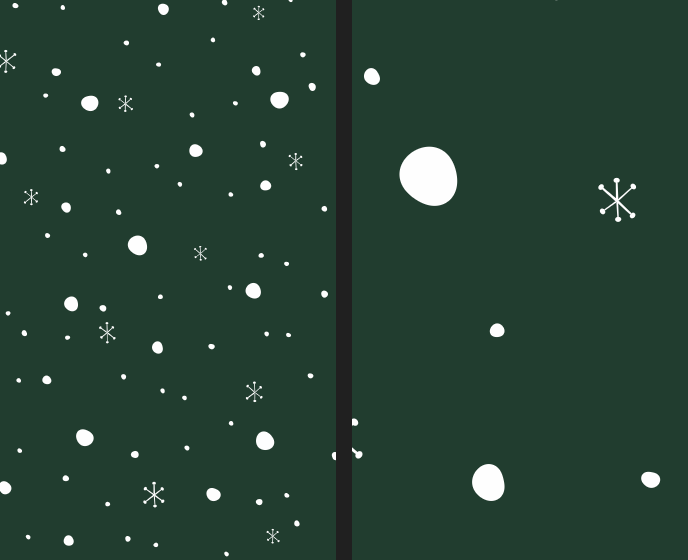
Left, the full canvas; right, a detail of the centre.
Write a Shadertoy shader that draws this pattern.

```glsl
// Sparse snowfall on deep green: wobbly hand-cut dots and six-armed flakes.
// Staggered rows of cells hold one jittered item each; every eighth cell is
// a flake, and dot sizes follow a skewed, evenly spread sequence.

const vec3 NIGHT_GREEN = vec3(0.130, 0.238, 0.184);
const vec3 SNOW_WHITE  = vec3(0.995);

const float COLUMNS     = 7.0;                   // cells across the canvas
const float FLAKE_EVERY = 8.0;                   // one flake per this many cells
const vec2  DOT_RADIUS   = vec2(0.0067, 0.0295); // smallest, largest
const vec2  FLAKE_RADIUS = vec2(0.0200, 0.0410);
const float SIZE_SKEW   = 5.0;                   // higher means fewer large dots
const float ARM_WIDTH   = 0.052;                 // relative to flake radius
const float TIP_RADIUS  = 0.135;
const float CELL_MARGIN = 0.04;
const float PI = 3.14159265;

vec3 hash3(vec2 p) {
    vec3 h = fract(p.xyx * vec3(0.1031, 0.1030, 0.0973));
    h += dot(h, h.yxz + 33.33);
    return fract((h.xxy + h.yzz) * h.zyx);
}

// Slightly oval blob with an uneven rim
float dotDistance(vec2 p, float radius, vec3 rnd) {
    float angle = atan(p.y, p.x);
    float tilt = -0.5 + 1.6 * (rnd.x - 0.5);
    float oval = mix(0.04, 0.13, rnd.y) * mix(1.0, 0.5, radius / DOT_RADIUS.y);
    float rim = 1.0 + oval * cos(2.0 * (angle - tilt))
                    + 0.035 * cos(3.0 * angle + 2.0 * PI * rnd.z);
    return length(p) - radius * rim;
}

// Tapered arm along +y from the centre, closed by a flattened bead
float armDistance(vec2 p, float reach, float weight) {
    float along = clamp(p.y / reach, 0.0, 1.0);
    float width = ARM_WIDTH * weight * mix(1.0, 0.75, along);
    float stroke = length(p - vec2(0.0, along * reach)) - width;
    float bead = length((p - vec2(0.0, reach)) * vec2(0.9, 1.1)) - TIP_RADIUS;
    return min(stroke, bead);
}

float flakeDistance(vec2 p, float radius, vec2 seed) {
    p /= radius;
    float dist = 1e3;
    for (int i = 0; i < 6; i++) {
        vec3 rnd = hash3(seed + 17.0 * float(i + 1));
        float angle = float(i) * PI / 3.0;
        angle += 0.14 * (rnd.x - 0.5) - 0.19 * sin(2.0 * angle); // wide X shape
        vec2 dir = vec2(sin(angle), cos(angle));
        vec2 local = vec2(p.x * dir.y - p.y * dir.x, dot(p, dir));
        dist = min(dist, armDistance(local, mix(0.82, 1.1, rnd.y),
                                     mix(0.75, 1.3, rnd.z)));
    }
    return dist * radius;
}

void mainImage(out vec4 fragColor, in vec2 fragCoord) {
    float pixel = 1.0 / iResolution.x;
    vec2 uv = fragCoord * pixel;

    // Staggered cell grid
    vec2 grid = uv * COLUMNS;
    grid.x += hash3(vec2(floor(grid.y), 71.0)).x;
    vec2 id = floor(grid);
    vec3 place = hash3(id + 5.0);
    vec3 shape = hash3(id + 131.0);

    // Kind and size of the item in this cell
    bool isFlake = mod(id.x + 3.0 * id.y + 2.0, FLAKE_EVERY) < 0.5;
    float rank = fract(0.7549 * id.x + 0.5698 * id.y + 0.31);
    float radius = isFlake
        ? mix(FLAKE_RADIUS.x, FLAKE_RADIUS.y, place.z * place.z)
        : mix(DOT_RADIUS.x, DOT_RADIUS.y, pow(rank, SIZE_SKEW));

    // Jitter as far as the item still fits its cell
    float room = 0.5 - CELL_MARGIN - 1.2 * radius * COLUMNS;
    vec2 centre = 0.5 + room * (2.0 * place.xy - 1.0);
    vec2 p = (fract(grid) - centre) / COLUMNS;

    float dist = isFlake ? flakeDistance(p, radius, id)
                         : dotDistance(p, radius, shape);
    float cover = clamp(0.5 - dist / pixel, 0.0, 1.0);
    fragColor = vec4(mix(NIGHT_GREEN, SNOW_WHITE, cover), 1.0);
}
```
